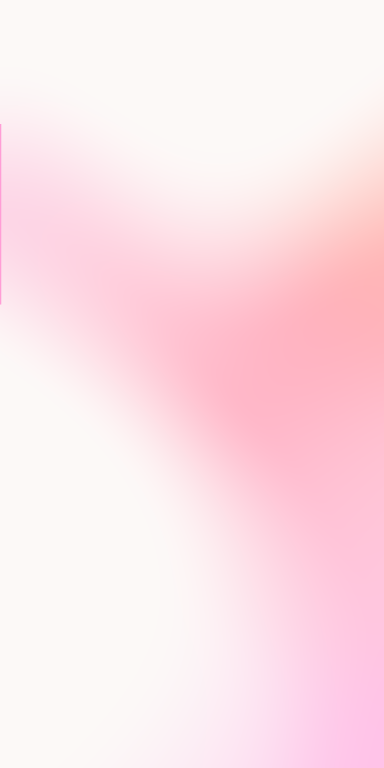
A WebGL 1 fragment shader for this background:

```glsl
precision highp float;
uniform vec2 u_resolution;

// Accumulates a tint with a soft falloff around its centre
void addTint(inout vec4 sum, vec2 p, vec2 centre, vec3 tint) {
  vec2 d = p - centre;
  sum += vec4(tint, 1.0) * exp(-14.0 * dot(d, d));
}

// Normalised blend of the tints inside the glow
vec3 glowColor(vec2 p) {
  vec4 sum = vec4(0.0);
  addTint(sum, p, vec2(0.00, 0.58), vec3(0.99, 0.84, 0.91));
  addTint(sum, p, vec2(0.30, 0.70), vec3(1.00, 0.83, 0.88));
  addTint(sum, p, vec2(0.52, 0.86), vec3(1.00, 0.76, 0.82));
  addTint(sum, p, vec2(0.76, 0.98), vec3(1.00, 0.66, 0.73));
  addTint(sum, p, vec2(1.00, 0.76), vec3(1.00, 0.69, 0.70));
  addTint(sum, p, vec2(1.00, 0.45), vec3(1.00, 0.78, 0.74));
  addTint(sum, p, vec2(0.82, 1.25), vec3(1.00, 0.75, 0.83));
  addTint(sum, p, vec2(1.00, 1.20), vec3(1.00, 0.79, 0.84));
  addTint(sum, p, vec2(1.00, 1.50), vec3(1.00, 0.78, 0.88));
  addTint(sum, p, vec2(1.00, 2.00), vec3(1.00, 0.76, 0.91));
  addTint(sum, p, vec2(0.50, 2.00), vec3(0.99, 0.85, 0.94));
  return sum.rgb / sum.a;
}

// Wavy upper boundary, softer towards the right
float upperFade(vec2 p) {
  float edge = 0.505 + 0.135 * cos(5.24 * (p.x - 0.6));
  float blur = 0.21 + 0.08 * p.x;
  return smoothstep(-blur, blur, p.y - edge);
}

// Parabolic lower-left boundary, softer towards the bottom
float lowerFade(vec2 p) {
  float h = p.y - 1.62;
  float dist = (p.x - 0.69 + 0.93 * h * h) / length(vec2(1.0, 1.86 * h));
  float blur = mix(0.18, 0.36, smoothstep(1.0, 2.0, p.y));
  return smoothstep(-blur, blur, dist);
}

void main() {
  // x runs 0..1 from the left, y runs 0..2 from the top
  vec2 uv = gl_FragCoord.xy / u_resolution;
  vec2 p = vec2(uv.x, 2.0 - 2.0 * uv.y);
  vec2 px = vec2(1.0, 2.0) / u_resolution;

  // Soft glow on warm white
  vec3 color = mix(vec3(0.99, 0.975, 0.97), glowColor(p), upperFade(p) * lowerFade(p));

  // Thin accent on the left edge
  float accent = 1.0 - smoothstep(-0.5 * px.x, 0.5 * px.x, p.x - 0.0035);
  accent *= 1.0 - smoothstep(-0.5 * px.y, 0.5 * px.y, abs(p.y - 0.558) - 0.235);
  color = mix(color, vec3(1.0, 0.62, 0.84), accent);

  gl_FragColor = vec4(color, 1.0);
}
```
